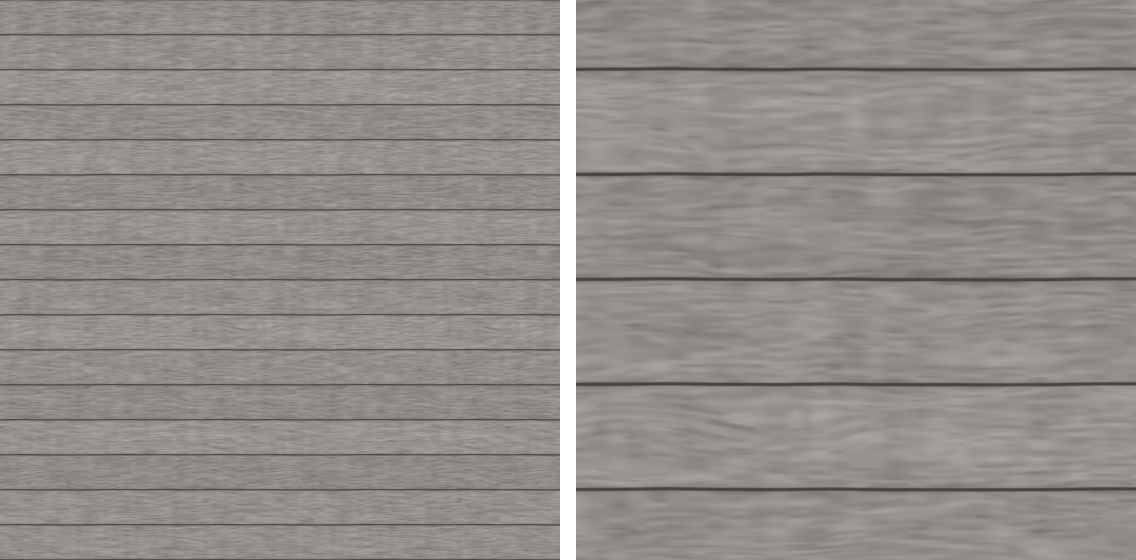
Left: the whole. Right: its middle third, enlarged.
Give the GLSL for this texture, as a WebGL 2 fragment shader.

```glsl
#version 300 es
precision highp float;
// Sixteen horizontal boards of weathered grey wood with fine grain, knots and dark seams.
uniform vec2 u_resolution;
out vec4 fragColor;

const float TILE = 0.453; // width after which the grain repeats

float hash(vec2 p) {
    return fract(sin(dot(p, vec2(127.1, 311.7))) * 43758.5453);
}

// Value noise that wraps in x after the given number of cells.
float noise(vec2 p, float cells) {
    vec2 i = floor(p), f = fract(p);
    f = f * f * (3.0 - 2.0 * f);
    float left = mod(i.x, cells), right = mod(i.x + 1.0, cells);
    float low = mix(hash(vec2(left, i.y)), hash(vec2(right, i.y)), f.x);
    float high = mix(hash(vec2(left, i.y + 1.0)), hash(vec2(right, i.y + 1.0)), f.x);
    return mix(low, high, f.y);
}

// Centred noise with its own pattern on each board.
float grain(float x, float y, vec2 cells, float seed) {
    return noise(vec2(x * cells.x, y * cells.y + seed * 37.0), cells.x) - 0.5;
}

// Overall lightness of each board, from the bottom up.
float boardTone(float row) {
    float tones[16] = float[16](0.0, 0.002, -0.016, 0.014, -0.018, -0.004, 0.014, 0.0,
                               -0.016, 0.013, -0.016, 0.012, -0.008, 0.017, 0.0, -0.006);
    return tones[int(mod(row, 16.0))];
}

void main() {
    vec2 uv = gl_FragCoord.xy / u_resolution;
    float x = uv.x / TILE;

    // Boards with slightly uneven edges
    float y = uv.y - 0.0004 + 0.0007 * grain(x, 0.0, vec2(14.0, 1.0), 3.0);
    float row = floor(y * 16.0);
    float across = fract(y * 16.0);

    // Slow waves in the grain
    float v = y + 0.009 * grain(x, y, vec2(5.0, 34.0), row)
                + 0.003 * grain(x, y, vec2(16.0, 90.0), row + 5.0);

    // One long lens and two small knots spread the grain apart
    float stain = 0.0;
    for (int k = 0; k < 3; k++) {
        vec2 id = vec2(row + 2.0, float(k) * 7.0 + 1.0);
        float dx = (fract(x - hash(id) + 0.5) - 0.5) * TILE;
        float dy = y - (row + mix(0.2, 0.8, hash(id + 19.0))) / 16.0;
        vec2 size = k == 0 ? vec2(0.065, 0.012) : vec2(0.011, 0.007);
        vec2 q = vec2(dx, dy) / size;
        float bulge = exp(-dot(q, q)) * hash(id + 43.0);
        v -= dy * 0.6 * bulge;
        stain += k == 0 ? -0.010 * bulge : 0.05 * bulge * (0.7 + grain(x, y, vec2(70.0, 200.0), row));
    }

    // Fine fibres, broader streaks, blotches and faint upright bands
    float shade = 0.075 * grain(x, v, vec2(20.0, 340.0), row)
                + 0.070 * grain(x, v, vec2(38.0, 460.0), row + 11.0)
                + 0.020 * grain(x, v, vec2(7.0, 120.0), row + 23.0)
                + 0.018 * grain(x, y, vec2(9.0, 40.0), row + 31.0)
                + 0.018 * grain(x, y, vec2(48.0, 22.0), row + 47.0);

    // Narrow dark pores along the fibres
    float pore = grain(x, v, vec2(26.0, 320.0), row + 61.0) + 0.5;
    shade -= 0.045 * smoothstep(0.68, 0.95, pore);

    vec3 color = vec3(0.582, 0.566, 0.547) + boardTone(row) + shade - stain;

    // Seam with a soft shadow beside it
    float edge = min(across, 1.0 - across) / 16.0;
    float soft = 0.5 / u_resolution.y;
    color *= 1.0 - 0.22 * exp(-edge / 0.0016);
    float seam = 1.0 - smoothstep(0.0007 - soft, 0.0012 + soft, edge);
    color = mix(color, vec3(0.25, 0.235, 0.22), 0.85 * seam);

    fragColor = vec4(color, 1.0);
}
```
